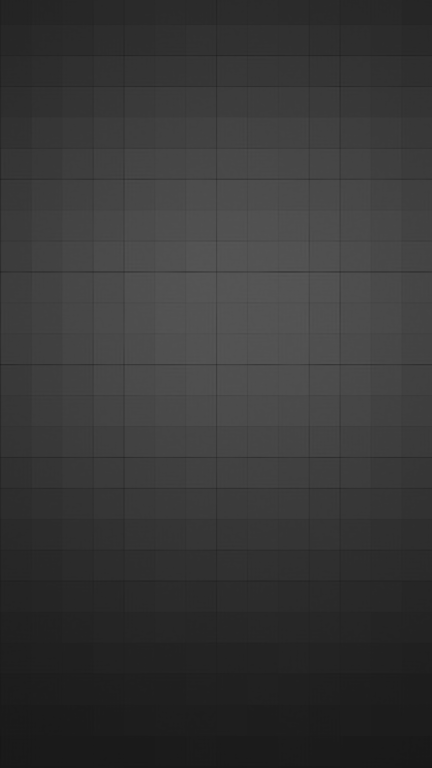
Reproduce this pattern procedurally as a WebGL 2 fragment shader.

```glsl
#version 300 es
precision highp float;

uniform vec2 u_resolution;
out vec4 fragColor;

const float COLUMNS = 14.0;                  // cells across the canvas
const float ROWS = 24.85;                    // cells up the canvas
const vec2 GRID_PHASE = vec2(0.02, 0.05);    // grid shift, in cells
const vec2 GLOW_CENTER = vec2(0.56, 0.62);   // in canvas fractions
const float GLOW_WIDTH = 0.76;
const float GLOW_ABOVE = 0.362;
const float GLOW_BELOW = 0.39;
const float SHADE_DARK = 0.083;
const float SHADE_GAIN = 0.25;
const float CELL_STEP = 0.85;                // share of flat shade per cell
const float CELL_VARIATION = 0.005;
const float LINE_WIDTH = 0.042;              // in cells
const vec2 LINE_DEPTH = vec2(0.20, 0.30);    // upright, level
const float LINE_BASE = 0.15;                // strength of the faintest lines
const vec2 BEAT_PERIOD = vec2(3.5, 3.25);    // spacing of the strong lines
const vec2 BEAT_PHASE = vec2(3.6, 9.6);
const float RIPPLE_PERIOD = 0.13;            // in cells
const float RIPPLE_DEPTH = 0.035;
const float GRAIN_DEPTH = 0.012;
const float TAU = 6.2831853;

float hash(vec2 p) {
  vec3 q = fract(vec3(p.xyx) * 0.1031);
  q += dot(q, q.yzx + 33.33);
  return fract((q.x + q.y) * q.z);
}

float cornerSlope(vec2 corner, vec2 offset) {
  float angle = TAU * hash(corner);
  return dot(vec2(cos(angle), sin(angle)), offset);
}

// Gradient noise, about -0.7 to 0.7
float gradientNoise(vec2 p) {
  vec2 i = floor(p);
  vec2 f = p - i;
  vec2 u = f * f * f * (f * (f * 6.0 - 15.0) + 10.0);
  vec2 e = vec2(1.0, 0.0);
  float low = mix(cornerSlope(i, f), cornerSlope(i + e.xy, f - e.xy), u.x);
  float high = mix(cornerSlope(i + e.yx, f - e.yx), cornerSlope(i + 1.0, f - 1.0), u.x);
  return mix(low, high, u.y);
}

// Soft light, steeper above its center than below
float glow(vec2 uv) {
  vec2 d = uv - GLOW_CENTER;
  d /= vec2(GLOW_WIDTH, d.y > 0.0 ? GLOW_ABOVE : GLOW_BELOW);
  return exp(-dot(d, d));
}

void main() {
  vec2 uv = gl_FragCoord.xy / u_resolution;
  vec2 counts = vec2(COLUMNS, ROWS);
  vec2 grid = uv * counts - GRID_PHASE;
  vec2 cell = floor(grid);
  vec2 pixel = counts / u_resolution;

  // Stepped shade of the cells
  vec2 cellCenter = (cell + 0.5 + GRID_PHASE) / counts;
  float light = mix(glow(uv), glow(cellCenter), CELL_STEP);
  float shade = SHADE_DARK + SHADE_GAIN * light;
  shade += CELL_VARIATION * (hash(cell + 40.0) - 0.5);

  // Dark seams, with a strength that beats along the grid
  vec2 lineIndex = floor(grid + 0.5);
  vec2 dist = abs(grid - lineIndex);
  vec2 beat = 0.5 + 0.5 * cos(TAU * (lineIndex - BEAT_PHASE) / BEAT_PERIOD);
  vec2 strength = LINE_BASE + (1.0 - LINE_BASE) * beat * beat;
  vec2 wear = 0.85 + 0.5 * vec2(
    gradientNoise(vec2(lineIndex.x * 7.3, grid.y * 0.9)),
    gradientNoise(vec2(grid.x * 0.9, lineIndex.y * 7.3 + 60.0)));
  vec2 halfWidth = vec2(0.5 * LINE_WIDTH);
  vec2 seam = 1.0 - smoothstep(halfWidth - 0.5 * pixel, halfWidth + 0.5 * pixel, dist);
  vec2 dark = seam * strength * wear * LINE_DEPTH * smoothstep(0.0, 0.6, light);

  // Faint ripples beside the seams, in patches
  vec2 patchAmount = vec2(
    smoothstep(-0.1, 0.4, gradientNoise(grid * 0.8 + 17.0)),
    smoothstep(-0.1, 0.4, gradientNoise(grid * 0.8 + 83.0)));
  vec2 ripple = -cos(TAU * dist / RIPPLE_PERIOD) * exp(-5.0 * dist);
  float ripples = dot(ripple * patchAmount, 0.4 + 0.6 * beat);

  // Fine mottling
  float grain = gradientNoise(grid * vec2(9.0, 5.0)) + gradientNoise(grid * vec2(4.0, 11.0) + 31.0);

  shade *= (1.0 - dark.x) * (1.0 - dark.y);
  shade *= 1.0 + RIPPLE_DEPTH * ripples + GRAIN_DEPTH * grain;
  fragColor = vec4(vec3(shade), 1.0);
}
```
